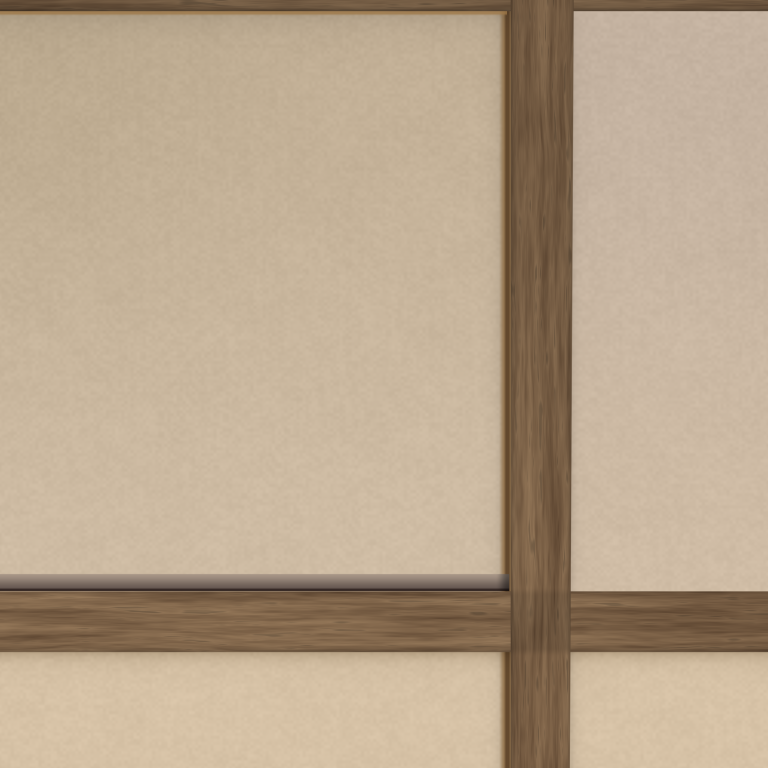
Write a Shadertoy shader that draws this texture.

```glsl
// Wooden lattice with recessed panels of warm, finely grained paper.

float hash(vec2 p) {
    return fract(sin(dot(p, vec2(127.1, 311.7))) * 43758.5453);
}

float noise(vec2 p) {
    vec2 i = floor(p), f = fract(p);
    f = f * f * (3.0 - 2.0 * f);
    return mix(mix(hash(i), hash(i + vec2(1, 0)), f.x),
               mix(hash(i + vec2(0, 1)), hash(i + vec2(1, 1)), f.x), f.y);
}

float fbm(vec2 p) {
    float sum = 0.0, amp = 0.5;
    for (int i = 0; i < 4; i++) {
        sum += amp * noise(p);
        p = p * 2.03 + 17.3;
        amp *= 0.5;
    }
    return sum / 0.9375;
}

// Smoothed coverage of the interval from lo to hi
float band(float x, float lo, float hi, float soft) {
    return smoothstep(lo - soft, lo + soft, x) * (1.0 - smoothstep(hi - soft, hi + soft, x));
}

// Wood grain: p.x runs along the fibres, p.y across them
vec3 wood(vec2 p) {
    p.y += 0.006 * (noise(p * vec2(9.0, 30.0)) - 0.5);
    float broad = fbm(p * vec2(3.0, 65.0));
    float fibre = fbm(p * vec2(11.0, 210.0) + 40.0);
    float pores = noise(p * vec2(45.0, 420.0) + 90.0);
    float tone = 0.5 + 0.9 * (broad - 0.5) + 0.75 * (fibre - 0.5) + 0.2 * (pores - 0.5);
    vec3 col = mix(vec3(0.36, 0.27, 0.19), vec3(0.61, 0.495, 0.37), clamp(tone, 0.0, 1.0));
    return col * (1.0 - 0.22 * smoothstep(0.6, 0.8, fibre * 0.6 + pores * 0.4));
}

// Paper sheet: broad vertical light, slight side tint and fine mottling
vec3 paper(vec2 uv) {
    vec3 left = mix(vec3(0.808, 0.735, 0.640), vec3(0.735, 0.665, 0.560), smoothstep(0.25, 1.0, uv.y));
    left += vec3(0.025, 0.022, 0.026) * smoothstep(0.0, 0.55, uv.x) * smoothstep(0.3, 0.9, uv.y);
    vec3 right = mix(vec3(0.810, 0.735, 0.645), vec3(0.770, 0.700, 0.630), smoothstep(0.25, 0.95, uv.y));
    vec3 col = mix(left, right, step(0.7, uv.x));
    col = mix(col, vec3(0.840, 0.760, 0.650), 1.0 - smoothstep(0.13, 0.25, uv.y));
    float mottle = noise(uv * 250.0) + 0.6 * noise(uv * vec2(110.0, 150.0) + 8.0) - 0.8;
    return col + 0.025 * mottle + 0.018 * (fbm(uv * 18.0) - 0.5);
}

void mainImage(out vec4 fragColor, in vec2 fragCoord) {
    vec2 uv = fragCoord / iResolution.xy;
    float aa = 0.8 / min(iResolution.x, iResolution.y);
    float leftSide = 1.0 - step(0.7, uv.x);
    float upper = step(0.19, uv.y);
    vec3 col = paper(uv);

    // Soft shade and amber bevel beside the post
    float postGap = 0.666 - uv.x;
    col *= 1.0 - leftSide * 0.13 * exp(-max(postGap - 0.010, 0.0) / 0.008);
    float bevel = leftSide * smoothstep(0.649, 0.657, uv.x);
    col = mix(col, vec3(0.57, 0.44, 0.28), bevel * 0.85);
    col = mix(col, vec3(0.35, 0.25, 0.15), leftSide * band(uv.x, 0.6575, 0.664, 0.002) * 0.85);

    // Shade below the top rail and the lower rail
    float topGap = max(0.986 - uv.y, 0.0);
    col *= 1.0 - 0.12 * leftSide * exp(-topGap / 0.018);
    col = mix(col, vec3(0.62, 0.47, 0.28), leftSide * band(uv.y, 0.981, 0.99, 0.002) * step(uv.x, 0.66) * 0.8);
    float railGap = max(0.151 - uv.y, 0.0);
    col *= 1.0 - (1.0 - upper) * vec3(0.16, 0.18, 0.22) * exp(-railGap / 0.010);
    col *= 1.0 - 0.08 * (1.0 - leftSide) * exp(-max(uv.x - 0.745, 0.0) / 0.006);

    // Grey recessed ledge, darkening toward the rail
    float ledge = band(uv.y, 0.2305, 0.2525, aa) * (1.0 - smoothstep(0.663 - aa, 0.663 + aa, uv.x));
    float depth = smoothstep(0.254, 0.232, uv.y);
    vec3 ledgeCol = mix(vec3(0.66, 0.59, 0.53), vec3(0.40, 0.345, 0.32), depth);
    ledgeCol = mix(ledgeCol, vec3(0.15, 0.10, 0.09), 1.0 - smoothstep(0.231, 0.2355, uv.y));
    ledgeCol *= 1.0 - 0.45 * smoothstep(0.645, 0.662, uv.x);
    col = mix(col, ledgeCol, ledge);

    // Horizontal rails
    float rail = band(uv.y, 0.151, 0.2300, aa);
    vec3 railCol = wood(uv + vec2(2.0, 5.0)) * 1.03;
    railCol *= 1.0 - 0.22 * exp(-abs(uv.y - 0.151) / 0.004);
    railCol *= 1.0 - 0.12 * exp(-abs(uv.y - 0.230) / 0.003);
    col = mix(col, railCol, rail);
    float topRail = smoothstep(0.9855 - aa, 0.9855 + aa, uv.y);
    vec3 topCol = wood(uv + vec2(7.0, 1.0)) * 0.88;
    topCol *= 1.0 - 0.3 * exp(-abs(uv.y - 0.986) / 0.003);
    col = mix(col, topCol, topRail);

    // Vertical post, narrowing slightly toward the foot
    float postRight = mix(0.742, 0.747, uv.y);
    float post = band(uv.x, 0.665, postRight, aa);
    vec3 postCol = wood(uv.yx + vec2(11.0, 3.0)) * mix(1.06, 0.96, smoothstep(0.0, 0.8, uv.y));
    postCol *= 1.0 - 0.25 * exp(-abs(uv.x - 0.665) / 0.004);
    postCol *= 1.0 - 0.20 * exp(-abs(uv.x - postRight) / 0.004);
    postCol *= 1.0 - 0.10 * band(uv.y, 0.151, 0.230, 0.006);
    col = mix(col, postCol, post);

    fragColor = vec4(clamp(col, 0.0, 1.0), 1.0);
}
```
